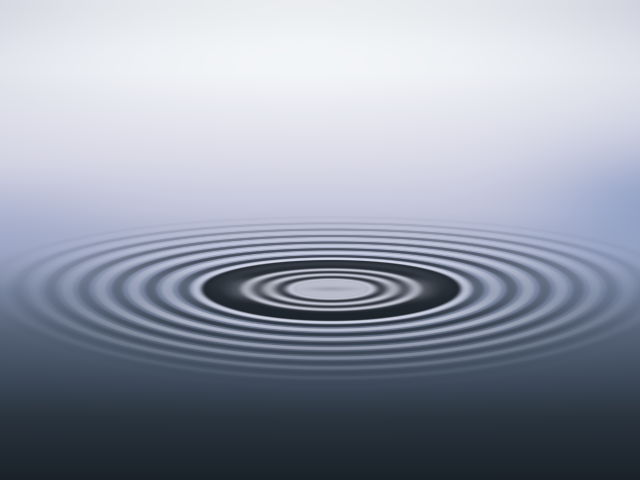
This texture is drawn by a WebGL 2 fragment shader. Its source:

```glsl
#version 300 es
precision highp float;
// Concentric ripples on still water, fading into a pale misty backdrop.

uniform vec2 u_resolution;
out vec4 fragColor;

const float TAU = 6.2831853;

// Backdrop ramp: rgb and the height where it is reached.
const vec4 STOPS[9] = vec4[9](
  vec4(0.10, 0.13, 0.16, 0.00), vec4(0.16, 0.20, 0.24, 0.13),
  vec4(0.24, 0.29, 0.36, 0.22), vec4(0.32, 0.37, 0.45, 0.31),
  vec4(0.43, 0.48, 0.58, 0.39), vec4(0.64, 0.67, 0.77, 0.48),
  vec4(0.77, 0.78, 0.86, 0.56), vec4(0.86, 0.86, 0.91, 0.67),
  vec4(0.95, 0.96, 0.97, 0.85));

float bell(float x, float width) {
  return exp(-x * x / (width * width));
}

vec3 backdrop(vec2 p) {
  vec3 color = STOPS[0].rgb;
  for (int i = 1; i < 9; i++) {
    float t = clamp((p.y - STOPS[i - 1].w) / (STOPS[i].w - STOPS[i - 1].w), 0.0, 1.0);
    color = mix(color, STOPS[i].rgb, t);
  }
  // Blue haze at the right and left, and dimmer upper corners
  color = mix(color, vec3(0.50, 0.58, 0.75), 0.75 * bell(p.x - 1.42, 0.28) * bell(p.y - 0.56, 0.13));
  color = mix(color, vec3(0.58, 0.63, 0.77), 0.5 * bell(p.x + 0.05, 0.3) * bell(p.y - 0.52, 0.09));
  float side = abs(p.x - 0.63) / 0.67;
  color -= vec3(0.09, 0.09, 0.06) * side * side * smoothstep(0.5, 1.0, p.y);
  color -= 0.03 * smoothstep(0.88, 1.0, p.y);
  return color;
}

// Distance from the drop on the water plane, seen in shallow perspective.
vec2 waterPlane(vec2 p) {
  vec2 d = p - vec2(0.690, 0.398);
  return vec2(d.x, d.y / (0.235 * (1.0 - 0.8 * d.y)));
}

// Light on the inner rings: 0 is dark, 1 is bright.
float innerLight(float r) {
  float rings = 0.5 + 0.5 * cos(TAU * (r - 0.177) / 0.047);
  float light = mix(0.83, 0.12 + 0.76 * rings, smoothstep(0.07, 0.09, r));
  return mix(light, 0.03, smoothstep(0.182, 0.212, r));
}

void main() {
  vec2 p = gl_FragCoord.xy / u_resolution.y;
  p.x *= 1.333333 * u_resolution.y / u_resolution.x;

  vec3 color = backdrop(p);
  vec2 w = waterPlane(p);
  float r = length(w);
  float facing = abs(w.y) / max(r, 0.001);
  float back = smoothstep(-0.25, 0.25, w.y);

  vec3 dark = vec3(0.09, 0.12, 0.15);
  vec3 bright = vec3(0.86, 0.87, 0.93);

  // Soft sheen around the rings
  color = mix(color, vec3(0.62, 0.66, 0.76),
              0.45 * bell(r, 0.5) * (1.0 - 0.6 * back));

  // Outer rings, weaker with distance and where seen side on
  float wave = cos(TAU * (r - 0.342) / 0.0694);
  float reach = smoothstep(0.78, 0.28, r);
  float strength = reach * mix(0.5, 1.0, smoothstep(0.1, 0.8, facing));
  color = mix(color, bright, 0.72 * strength * smoothstep(0.0, 1.0, wave));
  color = mix(color, dark, 0.72 * strength * smoothstep(0.0, 1.0, -wave));

  // Inner disc with its wide dark trough
  float light = innerLight(r);
  float sideGlow = (1.0 - smoothstep(0.2, 0.7, facing)) * smoothstep(0.08, 0.13, r)
                 * (1.0 - smoothstep(0.19, 0.24, r));
  light = mix(light, 0.55, 0.45 * sideGlow);
  light += 0.12 * back * bell(r - 0.235, 0.025);
  vec3 disc = mix(dark, bright, light);
  color = mix(color, disc, 1.0 - smoothstep(0.262, 0.278, r));

  // Thin bright rim, and the faint crease in the middle
  color = mix(color, bright, bell(r - 0.284, 0.009) * mix(0.45, 0.85, facing));
  color -= 0.10 * bell(w.x, 0.05) * bell(w.y, 0.02);

  fragColor = vec4(clamp(color, 0.0, 1.0), 1.0);
}
```
